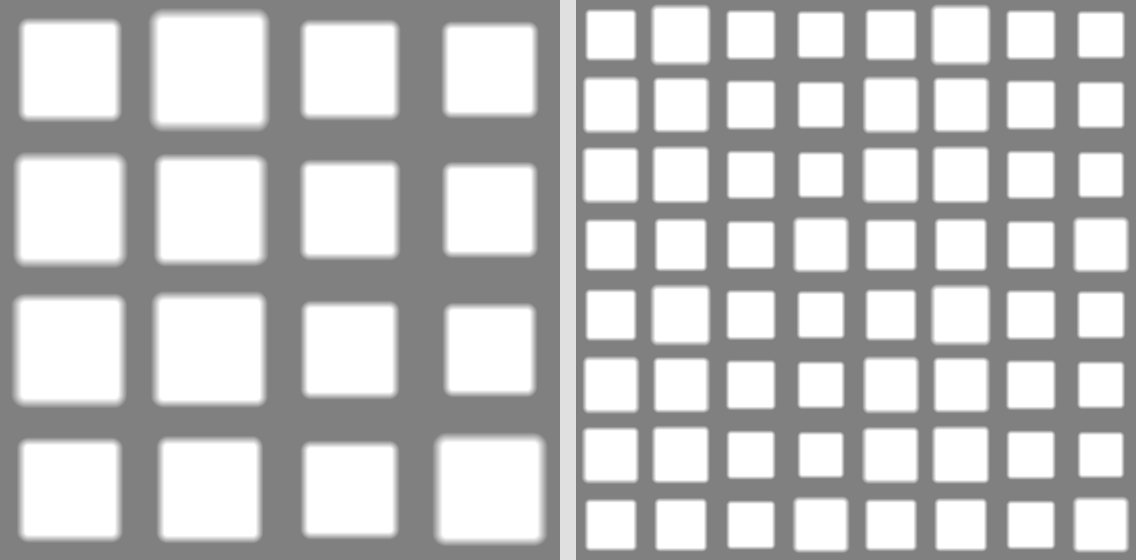
Left, the tile; right, the same tile 2 across and 2 down.
A Shadertoy shader for this pattern:

```glsl
// Soft-edged white squares of drifting size on a grey ground, as a seamless grid.

const float REPEATS    = 4.0;    // squares across and down
const vec3  GROUND     = vec3(0.5);
const vec3  SQUARE     = vec3(1.0);
const float HALF_SIZE  = 0.321;  // mean half side of the white core, in cells
const float FADE       = 0.056;  // narrowest fade at a side, in cells
const float FADE_EXTRA = 0.030;  // widest extra fade, on large squares
const float ROUNDING   = 0.40;   // core corner radius, as a share of the fade
const float TAU        = 6.2831853;

// Integer hash of a cell and a side, from 0 to 1
float hash(vec2 cell, float side) {
    uint h = uint(cell.x) * 0x9E37u + uint(cell.y) * 0x85EBu + uint(side) * 0xC2B3u + 17u;
    h = (h ^ (h >> 15)) * 0x2C1B3C6Du;
    h = (h ^ (h >> 12)) * 0x297A2D39u;
    h ^= h >> 15;
    return float(h & 0xFFFFu) / 65535.0;
}

// Periodic drift of the half side over the grid, from a few low harmonics
float sizeDrift(vec2 cell) {
    vec2 phase = TAU * vec2(cell.x, REPEATS - 1.0 - cell.y) / REPEATS;
    vec2 c = cos(phase), s = sin(phase);
    float even  = 0.0135 - 0.0085 * c.y + 0.0040 * s.y;
    float odd   = 0.0225 + 0.0160 * s.y + 0.0125 * cos(2.0 * phase.y);
    float cross = -0.0036 - 0.0050 * c.y + 0.0075 * s.y;
    return even * c.x + odd * s.x + cross * cos(2.0 * phase.x);
}

// Distance to a rounded corner, in units of the fade width
float roundedBox(vec2 offset, float radius) {
    vec2 q = offset + radius;
    return length(max(q, 0.0)) + min(max(q.x, q.y), 0.0) - radius;
}

void mainImage(out vec4 fragColor, in vec2 fragCoord) {
    vec2 grid = fragCoord / iResolution.xy * REPEATS;
    vec2 cell = mod(floor(grid), REPEATS);
    vec2 p = fract(grid) - 0.5;

    // Size of this square, and the fade of its nearest two sides
    float halfSize = HALF_SIZE + sizeDrift(cell);
    float large = smoothstep(0.30, 0.36, halfSize);
    vec2 side = step(0.0, p);
    vec2 wear = vec2(hash(cell, side.x), hash(cell, side.y + 2.0));
    vec2 pixel = REPEATS / iResolution.xy;
    vec2 fade = max(FADE + FADE_EXTRA * large * wear, pixel);

    // Linear ramp from the white core out to the ground
    float d = roundedBox((abs(p) - halfSize) / fade, ROUNDING);
    fragColor = vec4(mix(SQUARE, GROUND, clamp(d, 0.0, 1.0)), 1.0);
}
```
